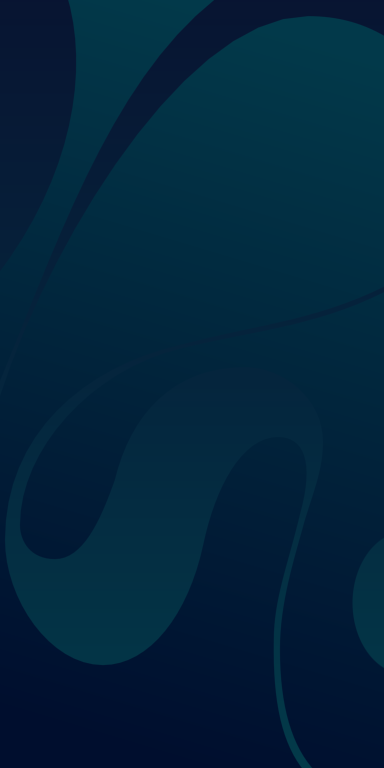
Reproduce this background procedurally as a Shadertoy shader.

```glsl
// Flowing navy and teal blobs with a thin ribbon over a dark, tilted gradient.
// Each outline is a pen path of cubic Bezier curves; the path gathers a signed
// distance, which fills the shape with a gradient running the opposite way.

#define CURVE_STEPS 16
#define EDGE_SOFTNESS 0.75
#define BACK_TILT 0.30
#define BACK_TOP vec3(0.008, 0.225, 0.290)
#define BACK_MID vec3(0.004, 0.140, 0.232)
#define BACK_LOW vec3(0.000, 0.055, 0.180)
#define SHAPE_TOP vec3(0.030, 0.080, 0.195)
#define SHAPE_MID vec3(0.018, 0.146, 0.240)
#define SHAPE_LOW vec3(0.010, 0.228, 0.288)

// Path state: sampled point, pen position, squared distance, inside sign
struct Path { vec2 point; vec2 pen; float dist2; float side; };

Path startPath(vec2 point, vec2 start) {
    return Path(point, start, 1e6, 1.0);
}

void lineTo(inout Path path, vec2 end) {
    vec2 edge = end - path.pen;
    vec2 w = path.point - path.pen;
    vec2 gap = w - edge * clamp(dot(w, edge) / dot(edge, edge), 0.0, 1.0);
    path.dist2 = min(path.dist2, dot(gap, gap));
    bvec3 cross3 = bvec3(path.point.y >= path.pen.y, path.point.y < end.y,
                         edge.x * w.y > edge.y * w.x);
    if (all(cross3) || !any(cross3)) path.side = -path.side;
    path.pen = end;
}

void curveTo(inout Path path, vec2 c1, vec2 c2, vec2 end) {
    vec2 start = path.pen;
    for (int i = 1; i <= CURVE_STEPS; i++) {
        float t = float(i) / float(CURVE_STEPS), u = 1.0 - t;
        lineTo(path, u*u*u*start + 3.0*u*u*t*c1 + 3.0*u*t*t*c2 + t*t*t*end);
    }
}

float signedDistance(Path path) {
    return path.side * sqrt(path.dist2);
}

// Upper left blob
float cornerBlob(vec2 p) {
    Path s = startPath(p, vec2(17.2, -2.0));
    curveTo(s, vec2(23.5, 18.0), vec2(19.0, 46.0), vec2(-1.0, 72.0));
    lineTo(s, vec2(-1.0, -2.0));
    lineTo(s, vec2(17.2, -2.0));
    return signedDistance(s);
}

// Band that sweeps from the top right down to the left side
float sweepingBand(vec2 p) {
    Path s = startPath(p, vec2(56.0, -0.2));
    curveTo(s, vec2(28.0, 22.0), vec2(14.0, 66.0), vec2(-2.0, 104.0));
    lineTo(s, vec2(-2.0, 110.0));
    curveTo(s, vec2(8.0, 72.0), vec2(46.0, 4.2), vec2(80.2, 4.2));
    curveTo(s, vec2(88.0, 4.2), vec2(95.0, 6.0), vec2(102.0, 10.5));
    lineTo(s, vec2(102.0, -2.0));
    lineTo(s, vec2(58.0, -2.0));
    lineTo(s, vec2(56.0, -0.2));
    return signedDistance(s);
}

// Wave that swells between two thin ribbons
float ribbonWave(vec2 p) {
    Path s = startPath(p, vec2(104.0, 72.6));
    // Outer side
    curveTo(s, vec2(84.0, 83.5), vec2(68.0, 84.2), vec2(47.0, 89.8));
    curveTo(s, vec2(22.0, 95.5), vec2(1.3, 113.0), vec2(1.3, 140.6));
    curveTo(s, vec2(1.3, 156.0), vec2(13.0, 173.2), vec2(26.8, 173.2));
    curveTo(s, vec2(39.0, 173.2), vec2(49.0, 160.0), vec2(52.9, 142.0));
    curveTo(s, vec2(56.0, 127.0), vec2(63.0, 113.8), vec2(72.4, 113.8));
    curveTo(s, vec2(79.0, 113.8), vec2(82.0, 120.0), vec2(78.1, 134.0));
    curveTo(s, vec2(75.0, 147.0), vec2(71.3, 156.0), vec2(71.3, 166.7));
    curveTo(s, vec2(71.0, 183.0), vec2(73.5, 194.0), vec2(79.4, 201.0));
    lineTo(s, vec2(82.2, 201.0));
    // Inner side
    curveTo(s, vec2(76.0, 194.5), vec2(72.9, 184.0), vec2(72.9, 169.0));
    curveTo(s, vec2(72.9, 157.0), vec2(76.5, 146.0), vec2(79.4, 135.4));
    curveTo(s, vec2(82.0, 127.0), vec2(84.1, 122.0), vec2(84.1, 115.0));
    curveTo(s, vec2(84.1, 104.0), vec2(74.0, 95.6), vec2(63.8, 95.6));
    curveTo(s, vec2(45.0, 95.6), vec2(34.0, 108.0), vec2(29.9, 125.0));
    curveTo(s, vec2(26.0, 136.0), vec2(21.5, 145.6), vec2(14.3, 145.6));
    curveTo(s, vec2(8.0, 145.6), vec2(5.2, 141.0), vec2(5.2, 136.7));
    curveTo(s, vec2(5.2, 117.0), vec2(24.0, 96.3), vec2(47.0, 90.8));
    curveTo(s, vec2(68.0, 85.6), vec2(84.0, 85.0), vec2(104.0, 74.0));
    lineTo(s, vec2(104.0, 72.6));
    return signedDistance(s);
}

// Oval cut by the right side
float sideOval(vec2 p) {
    vec2 radii = vec2(14.2, 18.7);
    return (length((p - vec2(106.0, 157.0)) / radii) - 1.0) * radii.x;
}

vec3 threeStops(vec3 top, vec3 middle, vec3 low, float t) {
    t = clamp(t, 0.0, 1.0) * 2.0;
    return t < 1.0 ? mix(top, middle, t) : mix(middle, low, t - 1.0);
}

void mainImage(out vec4 fragColor, in vec2 fragCoord) {
    // Canvas units: 100 across, 200 down from the top
    vec2 uv = fragCoord / iResolution.xy;
    vec2 p = vec2(uv.x, 1.0 - uv.y) * vec2(100.0, 200.0);
    float blur = EDGE_SOFTNESS * 200.0 / iResolution.y;

    float tilted = (p.y - BACK_TILT * (p.x - 50.0)) / 200.0;
    vec3 back = threeStops(BACK_TOP, BACK_MID, BACK_LOW, tilted);
    vec3 shape = threeStops(SHAPE_TOP, SHAPE_MID, SHAPE_LOW, p.y / 200.0);

    float d = min(min(cornerBlob(p), sweepingBand(p)), min(ribbonWave(p), sideOval(p)));
    fragColor = vec4(mix(shape, back, smoothstep(-blur, blur, d)), 1.0);
}
```
